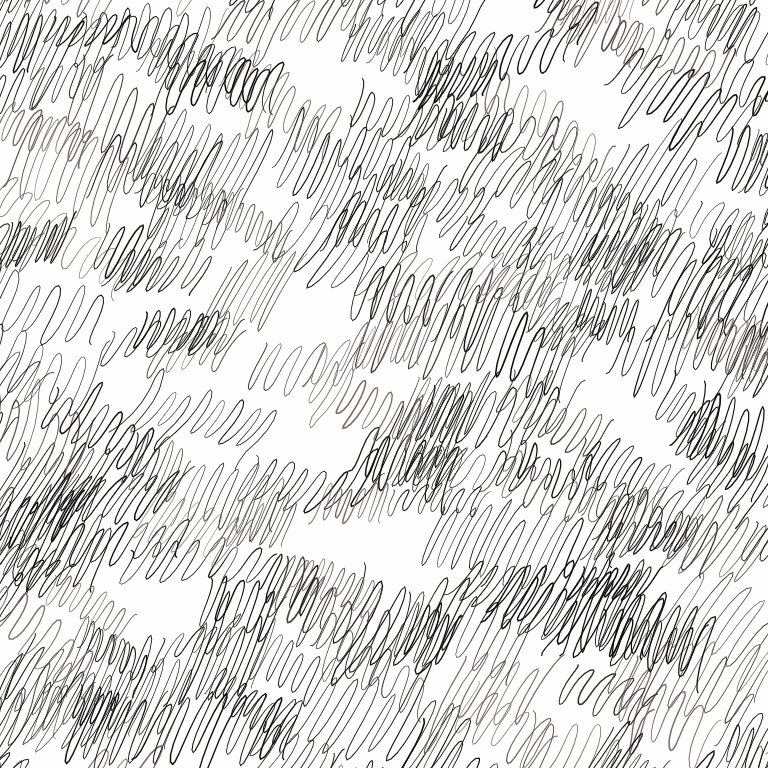
Give the GLSL for this pattern, as a Shadertoy shader.

```glsl
// Thin pen scribbles covering white paper: short rows of slanted zigzag loops.
// A jittered grid scatters the scribbles; each is a chain of eased half strokes
// between hashed turning points, measured as a distance to line segments.

float hash(vec2 p) {
    vec3 q = fract(p.xyx * 0.1031);
    q += dot(q, q.yzx + 33.33);
    return fract((q.x + q.y) * q.z);
}

// Random trait of one scribble, between lo and hi
float trait(float id, float seed, float lo, float hi) {
    return mix(lo, hi, hash(vec2(100.0 + id, seed)));
}

float segmentDistance(vec2 p, vec2 a, vec2 b) {
    vec2 ab = b - a;
    return length(p - a - ab * clamp(dot(p - a, ab) / max(dot(ab, ab), 1e-9), 0.0, 1.0));
}

// Share of a pixel covered by a line, also for lines thinner than the pixel
float lineCover(float d, float halfWidth, float pixel) {
    return clamp((halfWidth - d) / pixel + 0.5, 0.0, 1.0)
         - clamp((-halfWidth - d) / pixel + 0.5, 0.0, 1.0);
}

// Turning point i: position along the row, along the stroke, and pen pressure
vec3 turn(float i, float seed, float gap, float reach, float arch) {
    float r = hash(vec2(i, seed + 7.0));
    float side = mod(i, 2.0) * 2.0 - 1.0;
    float along = (i + 0.65 * (hash(vec2(i, seed)) - 0.5)) * gap;
    float swing = 0.65 + 0.45 * r + 0.6 * step(0.96, r);
    float pressure = 0.55 + 0.95 * hash(vec2(i, seed + 13.0));
    return vec3(along, side * reach * swing + arch * i * i, pressure);
}

float scribble(vec2 p, float seed, bool accent, float pixel) {
    // Row direction and stroke direction span a skewed frame
    float slant = radians(trait(0.0, seed, 54.0, 71.0));
    float drift = radians(trait(1.0, seed, -38.0, 8.0));
    mat2 frame = mat2(cos(drift), sin(drift), cos(slant), sin(slant));
    vec2 q = inverse(frame) * p;

    float gap = accent ? trait(2.0, seed, 0.006, 0.010) : trait(2.0, seed, 0.009, 0.0145);
    float reach = accent ? trait(3.0, seed, 0.022, 0.045) : trait(3.0, seed, 0.030, 0.062);
    float turns = floor(trait(4.0, seed, 5.0, 9.0));
    float arch = trait(5.0, seed, -0.00025, 0.00025);
    float bow = trait(6.0, seed, -0.5, 0.5) * gap;
    float halfWidth = trait(7.0, seed, 0.00042, 0.00078);
    if (abs(q.x) > gap * (turns + 2.0) || abs(q.y) > reach * 2.4) return 0.0;

    float cover = 0.0;
    float nearest = floor(q.x / gap);
    for (float n = -2.0; n <= 2.0; n++) {
        float i = nearest + n;
        if (abs(i + 0.5) > turns) continue;
        vec3 a = turn(i, seed, gap, reach, arch);
        vec3 b = turn(i + 1.0, seed, gap, reach, arch);
        vec2 last = vec2(0.0);
        // The easing keeps strokes nearly parallel and rounds their ends
        for (int k = 0; k <= 8; k++) {
            float f = float(k) / 8.0;
            vec2 c = vec2(mix(a.x, b.x, f + 0.13 * sin(6.2832 * f)),
                          mix(a.y, b.y, 0.5 - 0.5 * cos(3.1416 * f)));
            c.x += bow * min(c.y * c.y / (reach * reach), 1.5);
            c = frame * c;
            if (k > 0) {
                float w = halfWidth * mix(a.z, b.z, f);
                cover = max(cover, lineCover(segmentDistance(p, last, c), w, pixel));
            }
            last = c;
        }
    }
    return cover;
}

void mainImage(out vec4 fragColor, in vec2 fragCoord) {
    float pixel = 1.0 / iResolution.y;
    vec2 p = fragCoord * pixel;
    vec3 color = vec3(0.995);

    // Layer 0: open loops everywhere; layer 1: sparse tight accents
    for (int layer = 0; layer < 2; layer++) {
        bool accent = layer == 1;
        vec2 cellSize = vec2(0.115, 0.082);
        vec2 grid = p / cellSize + float(layer) * vec2(0.43, 0.57);
        vec2 home = floor(grid);
        for (float y = -2.0; y <= 2.0; y++) {
            for (float x = -2.0; x <= 2.0; x++) {
                vec2 cell = home + vec2(x, y);
                float seed = cell.x * 37.0 + cell.y * 211.0 + float(layer) * 5003.0;
                if (hash(vec2(90.0, seed)) < (accent ? 0.58 : 0.06)) continue;
                vec2 center = cell + vec2(trait(8.0, seed, 0.15, 0.85),
                                          trait(9.0, seed, 0.15, 0.85));
                float cover = scribble((grid - center) * cellSize, seed, accent, pixel);
                // Some scribbles are pale brown, most are near black
                float pale = smoothstep(0.6, 1.0, trait(10.0, seed, 0.0, 1.0));
                vec3 ink = mix(vec3(0.06, 0.05, 0.04), vec3(0.50, 0.43, 0.40), pale);
                color = mix(color, ink, cover);
            }
        }
    }
    fragColor = vec4(color, 1.0);
}
```
